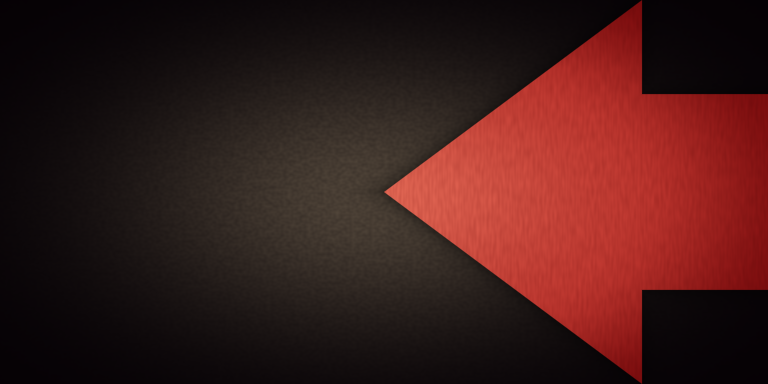
A Shadertoy shader for this background:

```glsl
// A broad red arrow points left over a dark, warm-lit backdrop.
// The arrow is a signed distance union of a wedge and a bar; one elliptical
// falloff lights both surfaces, and gradient noise gives grain and brushing.

// Layout, in units of canvas height (x runs from 0 to 2)
const vec2  TIP          = vec2(1.0, 0.5);
const vec2  HEAD_SIZE    = vec2(0.672, 0.5);   // length, half height
const float SHAFT_HALF   = 0.255;
const float SHADOW_WIDTH = 0.022;

// Lighting
const vec2  LIGHT_CENTER = vec2(0.98, 0.49);
const vec2  LIGHT_RADII  = vec2(1.0, 0.55);
const float GLOW_SPREAD  = 0.64;

// Colours
const vec3 BACK_DARK  = vec3(0.018, 0.002, 0.016);
const vec3 BACK_GLOW  = vec3(0.272, 0.245, 0.190);
const vec3 RED_LIGHT  = vec3(0.870, 0.400, 0.325);
const vec3 RED_MID    = vec3(0.710, 0.190, 0.165);
const vec3 RED_DARK   = vec3(0.470, 0.045, 0.050);

// Texture: cells per canvas height, and strength
const vec2  GRAIN_SCALE  = vec2(95.0, 120.0);
const vec2  BRUSH_SCALE  = vec2(150.0, 24.0);
const float GRAIN_AMOUNT = 0.16;
const float BRUSH_AMOUNT = 0.10;

vec2 hashGradient(vec2 cell) {
    vec3 h = fract(vec3(cell.xyx) * vec3(0.1031, 0.1030, 0.0973));
    h += dot(h, h.yzx + 33.33);
    float angle = 6.2832 * fract((h.x + h.y) * h.z);
    return vec2(cos(angle), sin(angle));
}

float gradientNoise(vec2 p) {
    vec2 i = floor(p), f = p - i;
    vec2 u = f * f * f * (f * (f * 6.0 - 15.0) + 10.0);
    float a = dot(hashGradient(i), f);
    float b = dot(hashGradient(i + vec2(1, 0)), f - vec2(1, 0));
    float c = dot(hashGradient(i + vec2(0, 1)), f - vec2(0, 1));
    float d = dot(hashGradient(i + vec2(1, 1)), f - vec2(1, 1));
    return mix(mix(a, b, u.x), mix(c, d, u.x), u.y);
}

// Negative inside the arrow
float arrowDistance(vec2 p) {
    vec2 q = vec2(p.x - TIP.x, abs(p.y - TIP.y));
    vec2 slopeNormal = normalize(vec2(-HEAD_SIZE.y, HEAD_SIZE.x));
    float head = max(dot(q, slopeNormal), q.x - HEAD_SIZE.x);
    float shaft = max(q.y - SHAFT_HALF, HEAD_SIZE.x - 0.1 - q.x);
    return min(head, shaft);
}

vec3 backdrop(vec2 p, float r) {
    float glow = exp(-pow(r / GLOW_SPREAD, 2.0));
    float grain = gradientNoise(p * GRAIN_SCALE)
                + 0.5 * gradientNoise(p * GRAIN_SCALE * 0.45 + 17.0);
    return BACK_DARK + BACK_GLOW * glow * (1.0 + GRAIN_AMOUNT * grain);
}

vec3 brushedRed(vec2 p, float r) {
    vec3 color = mix(RED_LIGHT, RED_MID, smoothstep(-0.15, 0.85, r));
    color = mix(color, RED_DARK, smoothstep(0.65, 1.15, r));
    float brush = gradientNoise(p * BRUSH_SCALE)
                + 0.5 * gradientNoise(p * BRUSH_SCALE * vec2(0.5, 1.7) + 41.0);
    return color * (1.0 + BRUSH_AMOUNT * brush * vec3(0.7, 1.3, 1.3));
}

void mainImage(out vec4 fragColor, in vec2 fragCoord) {
    float pixel = 1.0 / iResolution.y;
    vec2 p = fragCoord * pixel;
    float r = length((p - LIGHT_CENTER) / LIGHT_RADII);
    float d = arrowDistance(p);

    // Backdrop with a soft contact shadow around the arrow
    vec3 color = backdrop(p, r);
    color *= 1.0 - 0.4 * exp(-max(d, 0.0) / SHADOW_WIDTH);

    // Arrow with an antialiased edge
    float coverage = smoothstep(0.75 * pixel, -0.75 * pixel, d);
    color = mix(color, brushedRed(p, r), coverage);

    fragColor = vec4(color, 1.0);
}
```
